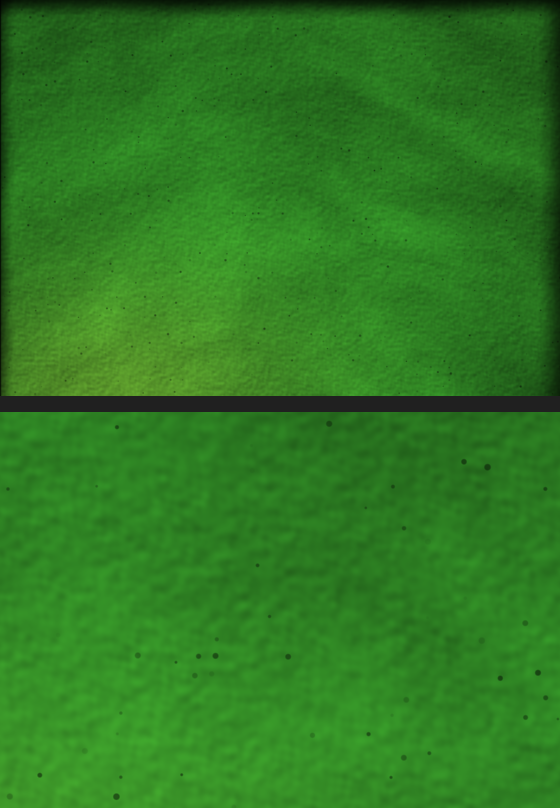
Top, the full canvas; bottom, a detail of the centre.
A WebGL 2 fragment shader for this texture:

```glsl
#version 300 es
precision highp float;

uniform vec2 u_resolution;
out vec4 fragColor;

float hash(vec2 cell, uint seed) {
    uvec2 q = uvec2(ivec2(cell) + 4096) * uvec2(1597u, 3433u);
    uint h = (q.x ^ q.y ^ (seed * 7919u)) * 747796405u;
    h = (h ^ (h >> 15u)) * 277803737u;
    h = (h ^ (h >> 13u)) * 668265263u;
    return float((h ^ (h >> 16u)) >> 8u) / 16777216.0;
}

float valueNoise(vec2 p, uint seed) {
    vec2 cell = floor(p);
    vec2 f = fract(p);
    f = f * f * (3.0 - 2.0 * f);
    float low = mix(hash(cell, seed), hash(cell + vec2(1, 0), seed), f.x);
    float high = mix(hash(cell + vec2(0, 1), seed), hash(cell + vec2(1, 1), seed), f.x);
    return mix(low, high, f.y);
}

float fbm(vec2 p, int octaves, uint seed) {
    float sum = 0.0, weight = 0.5, total = 0.0;
    for (int i = 0; i < octaves; i++) {
        sum += weight * valueNoise(p, seed + uint(i));
        total += weight;
        weight *= 0.52;
        p = mat2(0.96, 0.28, -0.28, 0.96) * p * 2.03 + 5.3;
    }
    return sum / total;
}

vec2 rotate(vec2 p, float angle) {
    float c = cos(angle), s = sin(angle);
    return vec2(c * p.x + s * p.y, c * p.y - s * p.x);
}

float glow(vec2 p, vec2 center, vec2 radius) {
    vec2 d = (p - center) / radius;
    return exp(-dot(d, d));
}

// Height of the pebbled surface
float pebbles(vec2 p) {
    return 0.6 * valueNoise(p * vec2(105.0, 140.0), 31u)
         + 0.4 * valueNoise(rotate(p, 0.6) * 190.0, 37u);
}

// Scattered round pores
float pores(vec2 p, float density, float chance, float pixel) {
    vec2 cell = floor(p * density);
    vec2 center = 0.25 + 0.5 * vec2(hash(cell, 41u), hash(cell, 43u));
    float radius = mix(0.06, 0.17, hash(cell, 47u));
    float soft = pixel * density;
    float d = length(fract(p * density) - center);
    float disc = 1.0 - smoothstep(radius - soft, radius + soft, d);
    return disc * step(hash(cell, 53u), chance) * hash(cell, 59u);
}

// Thin wandering folds
float folds(vec2 p, float width) {
    float n = fbm(p, 3, 71u);
    return 1.0 - smoothstep(0.0, width, abs(n - 0.5));
}

// Shade towards the top and the two sides
float edgeShade(vec2 p, float aspect) {
    float wobble = 0.012 * (fbm(p * 9.0, 3, 83u) - 0.5);
    float top = smoothstep(-0.012, 0.055, 1.0 - p.y + wobble);
    float left = smoothstep(-0.02, 0.04, p.x + wobble);
    float right = smoothstep(-0.025, 0.065, aspect - p.x + wobble);
    float rim = smoothstep(0.0, 0.005, p.x);
    return mix(0.14, 1.0, top) * mix(0.3, 1.0, left) * mix(0.3, 1.0, right) * mix(0.25, 1.0, rim);
}

void main() {
    vec2 p = gl_FragCoord.xy / u_resolution.y;
    float aspect = u_resolution.x / u_resolution.y;
    float pixel = 1.0 / u_resolution.y;

    // Broad light and the warm lower corner
    float light = 0.79 + 0.25 * glow(p, vec2(0.45 * aspect, 0.38), vec2(0.58, 0.48));
    light += 0.08 * glow(p, vec2(0.78 * aspect, 0.02), vec2(0.4, 0.3));
    float warm = glow(p, vec2(0.28, -0.04), vec2(0.48, 0.33));
    vec3 green = vec3(0.178, 0.515, 0.138);
    vec3 lime = vec3(0.375, 0.625, 0.175);
    vec3 color = mix(green, lime, warm);

    // Drifting streaks that rise on the left and fall on the right
    float slope = mix(0.38, -0.28, smoothstep(0.35, 1.2, p.x + 0.4 * (0.5 - p.y)));
    vec2 warp = vec2(fbm(p * 4.0, 3, 3u), fbm(p * 4.0, 3, 7u)) - 0.5;
    vec2 along = rotate(p - vec2(0.5 * aspect, 0.5), slope) + 0.12 * warp;
    light += 0.42 * (fbm(along * vec2(2.6, 7.5), 5, 11u) - 0.5);
    light += 0.28 * (fbm(p * 5.5 + warp, 5, 19u) - 0.5);

    // Creases, strongest at the lower right
    float creaseArea = 0.2 + glow(p, vec2(0.82 * aspect, 0.15), vec2(0.3, 0.2));
    light -= 0.09 * creaseArea * folds(along * vec2(2.2, 6.0), 0.03);

    // Fine embossed grain and pores
    vec2 lean = vec2(-0.0022, 0.003);
    light += 0.17 * (pebbles(p + lean) - pebbles(p - lean));
    light += 0.10 * (fbm(p * 75.0, 2, 61u) - 0.5);
    light *= 1.0 - 0.5 * pores(p, 62.0, 0.09, pixel);

    color *= light * edgeShade(p, aspect);
    fragColor = vec4(clamp(color, 0.0, 1.0), 1.0);
}
```
